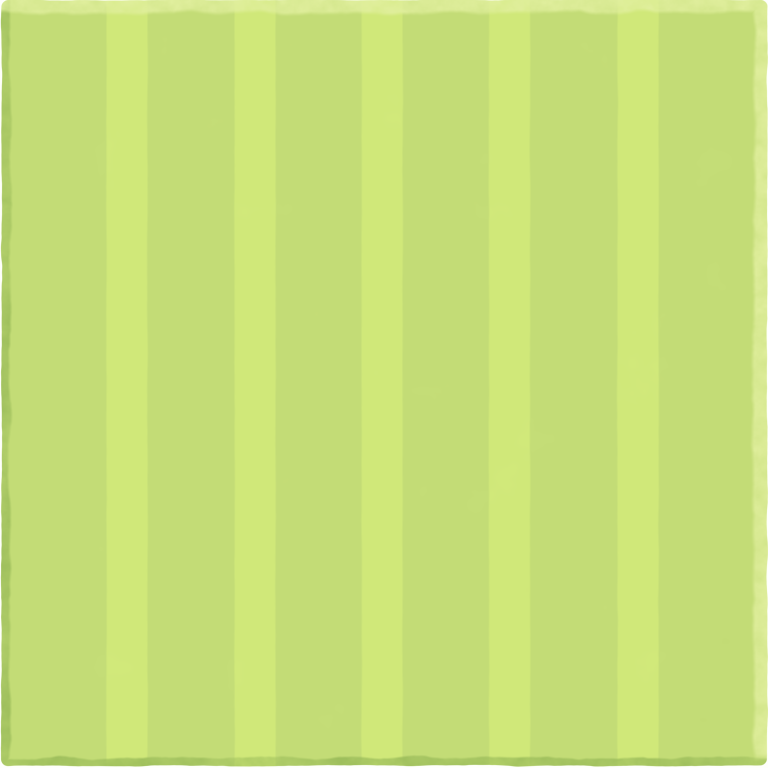
Reproduce this pattern procedurally as a WebGL 1 fragment shader.

```glsl
precision highp float;

uniform vec2 u_resolution;

#define REPEATS 6.0
#define STRIPE_WIDTH 0.0534
#define STRIPE_SHIFT 0.0025
#define WOBBLE 0.0018
#define SOFTNESS 0.0016
#define RIM_WIDTH 0.0145
#define CORNER_RADIUS 0.009
#define BASE_COLOR vec3(0.765, 0.863, 0.463)
#define STRIPE_COLOR vec3(0.816, 0.910, 0.475)
#define LIGHT_COLOR vec3(0.882, 0.937, 0.620)
#define DARK_COLOR vec3(0.610, 0.740, 0.355)
#define PAPER_COLOR vec3(0.995, 1.0, 0.985)

float hash(vec2 p) {
  return fract(sin(dot(p, vec2(127.1, 311.7))) * 43758.5453);
}

float noise(vec2 p) {
  vec2 cell = floor(p);
  vec2 f = fract(p);
  f = f * f * (3.0 - 2.0 * f);
  float low = mix(hash(cell), hash(cell + vec2(1.0, 0.0)), f.x);
  float high = mix(hash(cell + vec2(0.0, 1.0)), hash(cell + vec2(1.0, 1.0)), f.x);
  return mix(low, high, f.y);
}

float fbm(vec2 p) {
  float sum = 0.0;
  float weight = 0.533;
  for (int i = 0; i < 4; i++) {
    sum += weight * noise(p);
    p = p * 2.03 + 17.3;
    weight *= 0.5;
  }
  return sum;
}

// Signed distance to a box with rounded corners
float roundedBox(vec2 p, vec2 halfSize, float radius) {
  vec2 q = abs(p) - halfSize + radius;
  return length(max(q, 0.0)) + min(max(q.x, q.y), 0.0) - radius;
}

// Vertical bands between the tile sides, each slightly off its centre
float stripes(vec2 uv, float blur) {
  float index = floor(uv.x * REPEATS + 0.5);
  float inside = step(0.5, index) * step(index, REPEATS - 0.5);
  float shift = (hash(vec2(index, 4.0)) - 0.5) * STRIPE_SHIFT - 0.002;
  float offset = uv.x - index / REPEATS - shift;
  float side = index * 2.0 + step(0.0, offset);
  float wobble = (fbm(vec2(side * 9.7, uv.y * 22.0)) - 0.5) * WOBBLE;
  float d = abs(offset + wobble) - 0.5 * STRIPE_WIDTH;
  return inside * (1.0 - smoothstep(-blur, blur, d));
}

// Painted strip along one side, with a ragged inner border
float rim(float depth, float along, float seed, float width, float blur) {
  float ragged = width + (fbm(vec2(along * 24.0, seed)) - 0.5) * 0.008;
  return 1.0 - smoothstep(-blur, blur, depth - ragged);
}

void main() {
  vec2 uv = gl_FragCoord.xy / u_resolution;
  float pixel = 1.0 / min(u_resolution.x, u_resolution.y);
  float blur = max(SOFTNESS, 0.75 * pixel);

  // Flat ground and stripes
  vec3 color = mix(BASE_COLOR, STRIPE_COLOR, stripes(uv, blur));
  color += (fbm(uv * 14.0) - 0.5) * 0.006;

  // Blotchy shade on the left and bottom
  float blotch = fbm(uv * 65.0 + 5.0);
  float left = rim(uv.x, uv.y, 3.0, RIM_WIDTH * 0.9, blur * 1.5);
  float bottom = rim(uv.y, uv.x, 11.0, RIM_WIDTH * 0.9, blur * 1.2);
  float patches = smoothstep(0.2, 0.75, fbm(uv * 12.0 + 31.0));
  float shade = max(left, bottom) * (0.4 + 0.35 * patches + 0.45 * (blotch - 0.3));
  color = mix(color, DARK_COLOR, clamp(shade, 0.0, 1.0));

  // Pale highlight on the top and right
  float top = rim(1.0 - uv.y, uv.x, 23.0, RIM_WIDTH * 1.1, blur * 2.2);
  float right = rim(1.0 - uv.x, uv.y, 37.0, RIM_WIDTH * 1.25, blur * 2.2);
  right *= smoothstep(0.008, 0.02, uv.y);
  float light = max(top, right) * (0.65 + 0.6 * (blotch - 0.3));
  color = mix(color, LIGHT_COLOR, clamp(light, 0.0, 1.0));

  // Worn outline of the tile
  float wear = (fbm(uv * 28.0 + 50.0) - 0.5) * 0.003;
  float tile = roundedBox(uv - vec2(0.5005, 0.5015), vec2(0.4985), CORNER_RADIUS) + wear;
  float outside = smoothstep(-0.75 * pixel, 0.75 * pixel, tile);
  gl_FragColor = vec4(mix(color, PAPER_COLOR, outside), 1.0);
}
```
